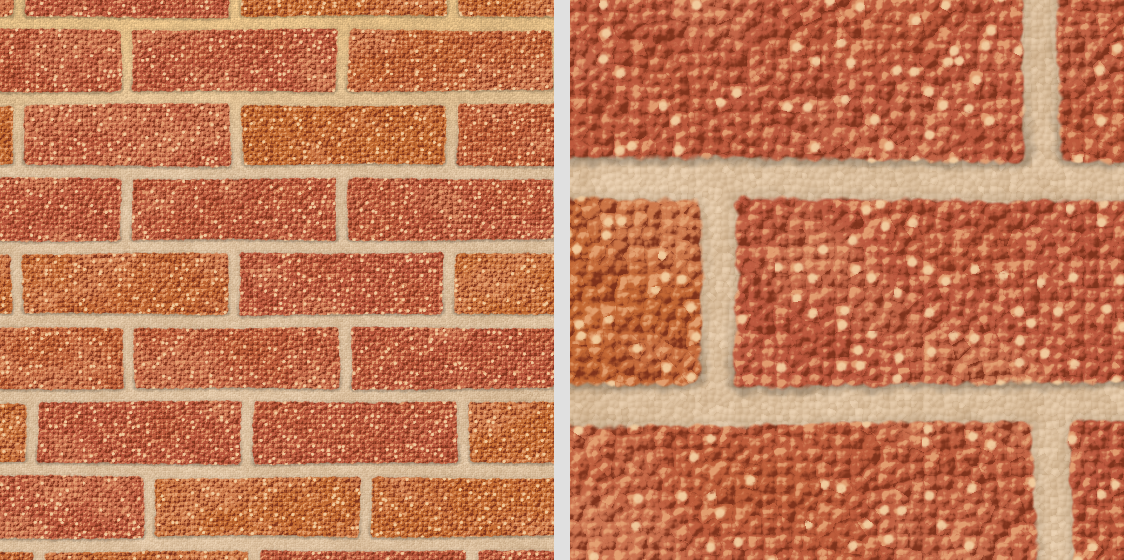
Left: the whole. Right: its middle third, enlarged.
Give the GLSL for this texture, as a Shadertoy shader.

```glsl
// Running-bond wall of rough, sandy bricks with pale raked mortar.
// Rounded boxes laid in offset rows are frayed by cellular noise; the same
// noise, lit from the upper left, gives the grit, and layered sines the stains.

#define ROW_HEIGHT 0.1329    // brick plus bed joint, in canvas heights
#define BRICK_PITCH 0.386    // brick plus head joint
#define BED_JOINT 0.0255
#define HEAD_JOINT 0.0215
#define FIRST_JOINT 0.0417   // depth of the top bed joint below the top edge
#define FRAY 0.0065          // raggedness of the brick edges
#define GRIT 115.0           // coarse grains per canvas height
#define SAND 250.0           // fine grains per canvas height
#define RELIEF 1.05          // contrast of the lit grains
#define FLECKS 0.13          // share of grains that are cream flecks

const vec3 ORANGE = vec3(0.77, 0.42, 0.19);
const vec3 CRIMSON = vec3(0.74, 0.345, 0.245);
const vec3 SALMON = vec3(0.86, 0.56, 0.39);
const vec3 PIT = vec3(0.50, 0.20, 0.11);
const vec3 GLINT = vec3(0.91, 0.66, 0.47);
const vec3 CREAM = vec3(0.96, 0.84, 0.66);
const vec3 MORTAR_DARK = vec3(0.74, 0.61, 0.46);
const vec3 MORTAR_LIGHT = vec3(0.93, 0.83, 0.71);
const vec3 MORTAR_SUN = vec3(0.89, 0.73, 0.48);

vec2 hash2(vec2 p) {
    vec3 q = fract(p.xyx * vec3(0.1031, 0.1030, 0.0973));
    q += dot(q, q.yzx + 33.33);
    return fract((q.xx + q.yz) * q.zy);
}

// Cellular noise: distance to the nearest grain, and that grain's random value
vec2 grains(vec2 p) {
    vec2 cell = floor(p), best = vec2(9.0, 0.0);
    for (int j = -1; j <= 1; j++)
    for (int i = -1; i <= 1; i++) {
        vec2 c = cell + vec2(i, j);
        vec2 rnd = hash2(c + 50.0);
        float dist = length(c + 0.15 + 0.7 * rnd - p);
        if (dist < best.x) best = vec2(dist, hash2(c + 217.0).x);
    }
    return best;
}

// Layered, turned sines: soft stains in about -1..1
float stains(vec2 p) {
    float sum = 0.0, amp = 0.5;
    for (int i = 0; i < 4; i++) {
        sum += amp * sin(p.x + 1.7 * sin(p.y)) * cos(p.y + 1.3 * sin(0.8 * p.x));
        p = mat2(1.4, 1.1, -1.1, 1.4) * p + 2.3;
        amp *= 0.6;
    }
    return sum;
}

float roundedBox(vec2 p, vec2 halfSize, float radius) {
    vec2 q = abs(p) - halfSize + radius;
    return length(max(q, 0.0)) + min(max(q.x, q.y), 0.0) - radius;
}

void mainImage(out vec4 fragColor, in vec2 fragCoord) {
    vec2 p = fragCoord / iResolution.y;
    float edge = max(0.0013, 0.8 / iResolution.y);

    // Bond layout, counted downwards, with slightly wandering joints
    vec2 wall = vec2(p.x, 1.0 - p.y);
    wall += 0.0016 * vec2(sin(wall.y * 31.0 + wall.x * 5.0), sin(wall.x * 11.0 + wall.y * 23.0));
    float course = (wall.y - FIRST_JOINT) / ROW_HEIGHT;
    float row = floor(course) + 1.0;
    float shift = 0.033 + 0.5 * BRICK_PITCH * mod(row, 2.0)
                + 0.038 * smoothstep(4.5, 7.0, row)
                + 0.006 * (hash2(vec2(row, 4.0)).x - 0.5);
    float along = (wall.x - shift) / BRICK_PITCH;
    vec2 brickId = vec2(floor(along), row) + 20.0;
    vec2 rnd = hash2(brickId * 7.3);
    vec2 local = (fract(vec2(along, course)) - 0.5) * vec2(BRICK_PITCH, ROW_HEIGHT);

    // Grit, sand and their lit relief
    vec2 light = vec2(-0.25, 0.30);
    vec2 grit = grains(p * GRIT);
    float gritSlope = grains(p * GRIT + light).x - grit.x;
    vec2 sand = grains(p * SAND + 31.0);
    float sandSlope = grains(p * SAND + 31.0 + light).x - sand.x;

    // Frayed brick outline
    vec2 halfSize = 0.5 * vec2(BRICK_PITCH - HEAD_JOINT, ROW_HEIGHT - BED_JOINT);
    halfSize += 0.003 * (rnd.yx - 0.5);
    float d = roundedBox(local, halfSize, 0.006);
    d += FRAY * (0.55 * grit.x + 0.45 * grains(p * 48.0).x - 0.45);
    float brickMask = smoothstep(edge, -edge, d);

    // Brick face: per-brick hue, redder lower down, with paler worn patches
    float redness = smoothstep(0.25, 0.75, rnd.x + 0.25 * (wall.y - 0.5) + 0.15 * (p.x - 0.5));
    float patchy = stains(p * vec2(13.0, 19.0) + rnd * 9.0);
    vec3 brick = mix(ORANGE, CRIMSON, clamp(redness + 0.25 * patchy, 0.0, 1.0));
    brick = mix(brick, SALMON, 0.55 * smoothstep(0.0, 0.8, patchy + 0.7 * rnd.y - 0.3));
    float tone = 0.53 + RELIEF * gritSlope + 0.45 * sandSlope
               + 0.40 * (grit.y - 0.5) + 0.22 * (sand.y - 0.5);
    brick = mix(PIT, brick, smoothstep(-0.05, 0.52, tone));
    brick = mix(brick, GLINT, 0.85 * smoothstep(0.58, 1.0, tone));
    float fleck = step(1.0 - FLECKS, grit.y) * smoothstep(0.45, 0.2, grit.x);
    brick = mix(brick, CREAM, 0.8 * fleck * smoothstep(0.15, 0.6, tone));

    // Mortar: fine sand, warmer at the top, shaded beneath each brick
    float mortarTone = 0.62 + 0.45 * sandSlope + 0.30 * (sand.y - 0.5)
                     + 0.16 * stains(p * vec2(24.0, 37.0));
    vec3 mortar = mix(MORTAR_DARK, MORTAR_LIGHT, clamp(mortarTone, 0.0, 1.0));
    mortar = mix(mortar, MORTAR_SUN * (0.75 + 0.4 * mortarTone), 0.75 * smoothstep(0.35, 0.0, wall.y));
    float below = smoothstep(0.0, 0.5 * ROW_HEIGHT, local.y);
    mortar *= 1.0 - (0.06 + 0.20 * below) * smoothstep(0.007, 0.0, d);

    fragColor = vec4(clamp(mix(mortar, brick, brickMask), 0.0, 1.0), 1.0);
}
```
